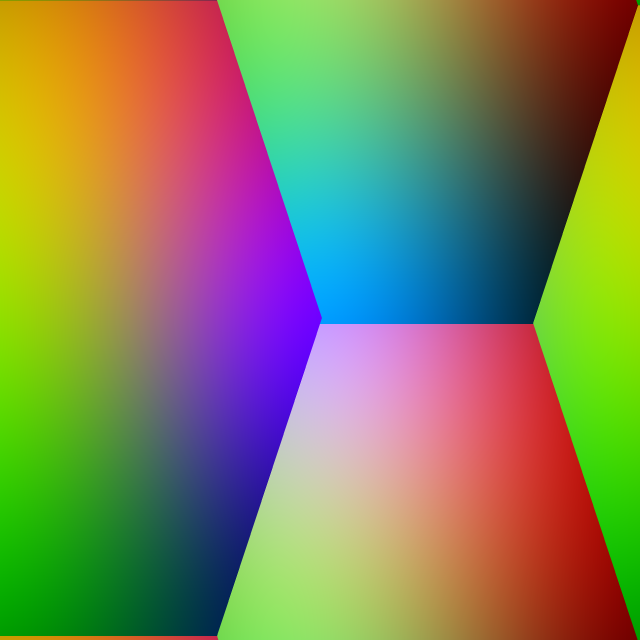
Give the GLSL for this background, as a Shadertoy shader.

```glsl
// A honeycomb of flat-topped hexagons, each shaded by its own local ramps:
// red climbs upward, green climbs leftward, while blue is one broad bump
// laid over the whole canvas. Seams are smoothed by supersampling.

#define HEX_CENTER vec2(0.168, 0.503)  // centre of the first hexagon
#define GAP_CENTER_Y -0.003            // centre height of the columns between
#define ROW_HEIGHT 0.993               // vertical period
#define HALF_WIDTH 0.335               // centre to side vertex
#define SIDE_SLOPE 0.33                // horizontal run of the slanted sides
#define COLUMN_DROP 0.008              // height lost from one column to the next
#define RAMP_PEAK 0.35                 // place of the brightest part of a ramp
#define RAMP_POWER 1.7
#define EDGE_FADE 0.3                  // dimming across a ramp
#define SAMPLES 3                      // samples per axis

const float PI = 3.14159265;

// Offset from the nearest row centre, in -0.5..0.5
float rowOffset(float y, float centerY) {
    float row = (y - centerY) / ROW_HEIGHT;
    return row - floor(row + 0.5);
}

// Local position inside the hexagon that holds p, each axis in -0.5..0.5
vec2 hexLocal(vec2 p) {
    float x = p.x - HEX_CENTER.x;
    float column = floor(x + 0.5);
    x -= column;
    float y = rowOffset(p.y, HEX_CENTER.y - COLUMN_DROP * column);

    // Outside the slanted sides lies the column half a period away
    if (abs(x) + SIDE_SLOPE * ROW_HEIGHT * abs(y) > HALF_WIDTH) {
        x -= 0.5 * sign(x);
        y = rowOffset(p.y, GAP_CENTER_Y);
    }
    return vec2(x * 0.5 / HALF_WIDTH, y);
}

// Ramp rising from black at t = -0.5, dimmed away from the axis
float ramp(float t, float across) {
    float angle = 0.5 * PI * (t - RAMP_PEAK) / (0.5 + RAMP_PEAK);
    float rise = pow(max(cos(angle), 0.0), RAMP_POWER);
    return 0.9 * rise * (1.0 - 4.0 * EDGE_FADE * across * across);
}

// Blue bump, brightest at the middle of the canvas
float blueGlow(vec2 p) {
    vec2 wave = cos(2.0 * PI * (p - 0.5));
    return (0.5 + 0.5 * wave.x) * (0.7 + 0.3 * wave.y);
}

vec3 shade(vec2 p) {
    vec2 local = hexLocal(p);
    return vec3(ramp(local.y, local.x), ramp(-local.x, local.y), blueGlow(p));
}

void mainImage(out vec4 fragColor, in vec2 fragCoord) {
    // Average a small grid of samples within each pixel
    vec3 color = vec3(0.0);
    for (int j = 0; j < SAMPLES; j++) {
        for (int i = 0; i < SAMPLES; i++) {
            vec2 jitter = (vec2(i, j) + 0.5) / float(SAMPLES) - 0.5;
            color += shade((fragCoord + jitter) / iResolution.xy);
        }
    }
    fragColor = vec4(color / float(SAMPLES * SAMPLES), 1.0);
}
```
